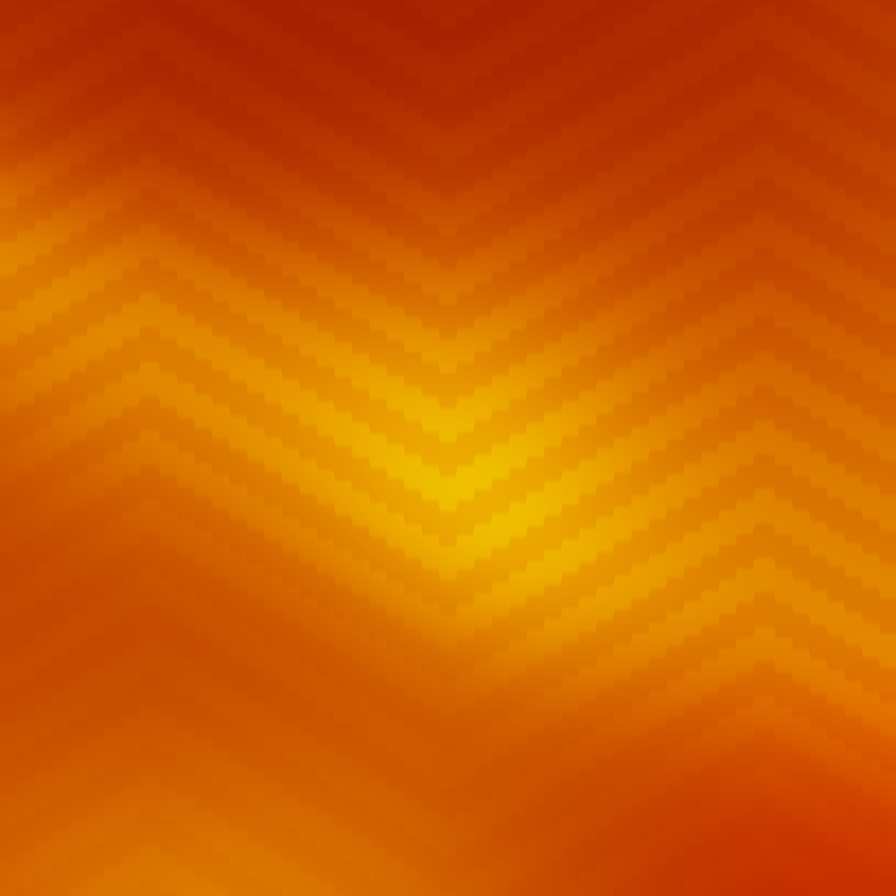
Reproduce this background procedurally as a three.js fragment shader.

```glsl
#define VALLEY_X 0.5
#define LEFT_SPAN 0.333
#define RIGHT_SPAN 0.353
#define STEP_WIDTH 0.0195
#define SLOPE 0.62
#define STRIPE_PERIOD 0.077
#define STRIPE_PHASE 0.487
#define STRIPE_CONTRAST 0.05

varying vec2 vUv;

float bell(float x) {
  return exp(-x * x);
}

// Height of the slanting glow's crest
float crestHeight(float x) {
  return 0.69 - 0.55 * x + 0.16 * x * x;
}

// Warmth of the blurred backdrop, from deep red to yellow
float backdropHeat(vec2 p) {
  float offset = p.y - crestHeight(p.x);

  // Dark areas above and below the crest
  float upper = 0.12 + 0.25 * (p.x - 0.45) * (p.x - 0.45);
  float lower = mix(0.27, 0.16, smoothstep(0.4, 0.95, p.x));
  lower += 0.2 * bell((p.x - 0.24) / 0.34) * bell((p.y + 0.03) / 0.2);
  float ground = mix(lower, upper, smoothstep(-0.15, 0.2, offset));

  // Glow, wider above the crest toward the right
  float crest = 0.5 + 0.215 * bell((p.x - 0.53) / 0.2);
  float spread = offset > 0.0 ? 0.15 + 0.26 * p.x : 0.19;
  return mix(ground, crest, bell(offset / spread));
}

// Stepped chevron bands, from -1 (dark) to 1 (light)
float chevronBands(vec2 p) {
  float span = p.x < VALLEY_X ? LEFT_SPAN : RIGHT_SPAN;
  float fold = abs(mod(p.x - VALLEY_X + span, 2.0 * span) - span);
  float tread = fold / STEP_WIDTH;
  float stair = floor(tread) + smoothstep(0.42, 0.58, fract(tread));
  float rise = SLOPE * STEP_WIDTH * stair;
  float phase = (p.y - STRIPE_PHASE - rise) / STRIPE_PERIOD;
  float wave = -cos(6.28318 * phase);
  return 2.0 * smoothstep(-0.35, 0.35, wave) - 1.0;
}

// Colour ramp, indexed by its green level
vec3 emberColor(float heat) {
  float red = 0.545 + 0.92 * heat - 0.53 * heat * heat;
  return vec3(red, heat, 0.0);
}

void main() {
  float heat = backdropHeat(vUv);

  // Bands fade out beneath the glow
  float offset = vUv.y - crestHeight(vUv.x);
  float strength = mix(0.35, 1.0, smoothstep(-0.25, -0.05, offset));
  heat += STRIPE_CONTRAST * heat * strength * chevronBands(vUv);
  vec3 color = emberColor(heat);

  // Richer red in the lower right corner
  float corner = smoothstep(0.5, 1.0, vUv.x) * (1.0 - smoothstep(0.03, 0.35, vUv.y));
  color.r += 0.08 * corner;

  gl_FragColor = vec4(color, 1.0);
}
```
